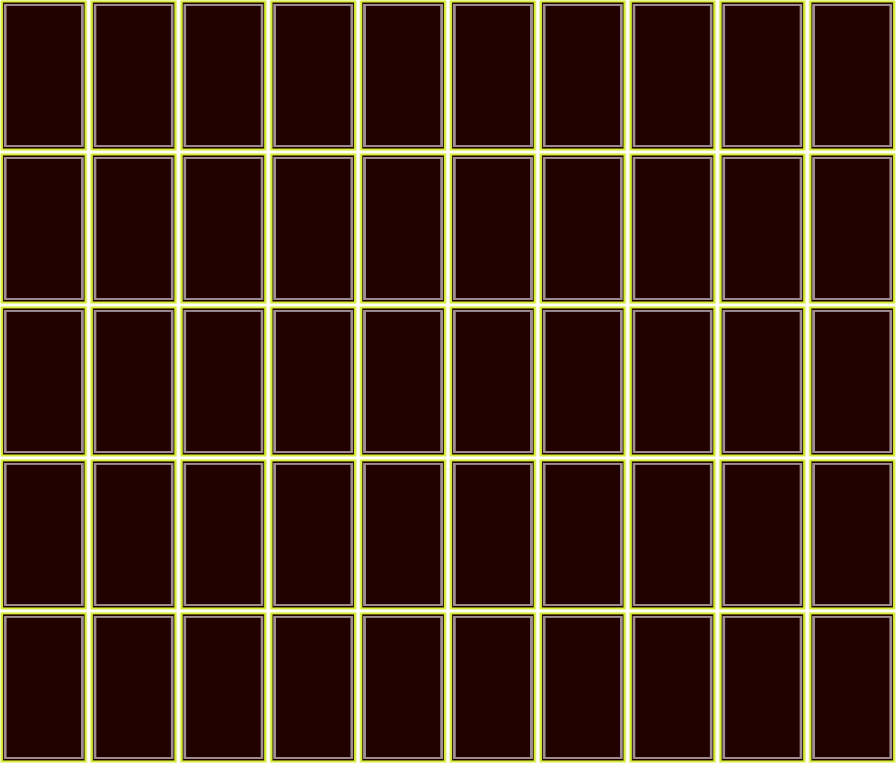
This pattern is drawn by a WebGL 2 fragment shader. Its source:

```glsl
#version 300 es
precision highp float;
// Ten by five dark panels with thin grey frames, split by glowing white and yellow bars.

uniform vec2 u_resolution;
out vec4 fragColor;

// Coverage of a panel box whose edges lie at the given inset from the bars.
float panel(vec2 barDist, vec2 inset, float soft) {
    vec2 inside = smoothstep(-soft, soft, barDist - inset);
    return inside.x * inside.y;
}

void main() {
    // The canvas spans 512 by 436 units at any size.
    vec2 p = gl_FragCoord.xy / u_resolution * vec2(512.0, 436.0);
    float soft = 0.5 * max(512.0 / u_resolution.x, 436.0 / u_resolution.y);

    // Distance to the nearest bar on each axis.
    vec2 pitch = vec2(51.33, 87.3);
    vec2 grid = (p - vec2(256.0, 218.3)) / pitch + vec2(5.0, 2.5);
    vec2 barDist = abs(grid - floor(grid + 0.5)) * pitch;

    // Panel ground and its frame, heavier on the upright sides.
    vec3 color = vec3(0.135, 0.005, 0.005);
    float frame = panel(barDist, vec2(2.85, 2.85), soft)
                - panel(barDist, vec2(4.4, 3.9), soft);
    color = mix(color, vec3(0.62, 0.56, 0.58), frame);

    // Thin olive shade along the bars.
    float shade = 1.0 - panel(barDist, vec2(2.5, 2.1), soft);
    color = mix(color, vec3(0.37, 0.35, 0.02), shade);

    // Yellow rim, fading through cream into the white core.
    float rim = 1.0 - panel(barDist, vec2(2.3, 1.9), soft);
    color = mix(color, vec3(0.83, 0.92, 0.2), rim);
    float core = 1.0 - panel(barDist, vec2(1.05, 0.85), max(soft, 0.7));
    color = mix(color, vec3(1.0, 0.99, 0.98), core);

    fragColor = vec4(color, 1.0);
}
```
